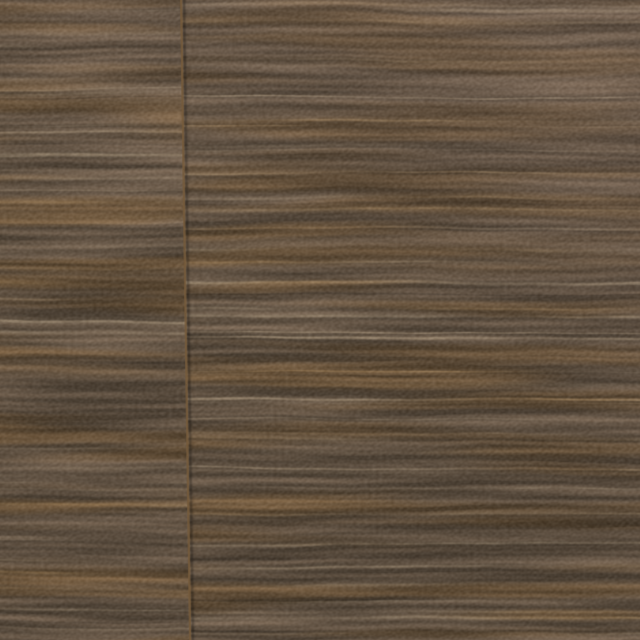
A three.js fragment shader for this texture:

```glsl
// Two dark wood veneer panels with horizontal grain, joined by a thin, leaning seam.
// Stretched gradient noise makes the bands and fibres; jittered rows
// of long thin strokes that fade in and out make the pale streaks.

varying vec2 vUv;

float hash(vec2 p) {
  return fract(sin(dot(p, vec2(127.1, 311.7))) * 43758.545);
}

float corner(vec2 cell, vec2 offset) {
  float angle = 6.2832 * hash(cell);
  return dot(vec2(cos(angle), sin(angle)), offset);
}

// Gradient noise, about -0.7 to 0.7
float noise(vec2 p) {
  vec2 i = floor(p);
  vec2 f = p - i;
  vec2 u = f * f * f * (f * (f * 6.0 - 15.0) + 10.0);
  vec2 e = vec2(0.0, 1.0);
  return mix(mix(corner(i, f), corner(i + e.yx, f - e.yx), u.x),
             mix(corner(i + e, f - e), corner(i + 1.0, f - 1.0), u.x), u.y);
}

// Thin strokes: one per row, each with its own height, width and fading
float streaks(vec2 p, float rows) {
  float y = p.y * rows;
  float total = 0.0;
  for (int k = -1; k <= 1; k++) {
    float row = floor(y) + float(k);
    float center = row + 0.15 + 0.7 * hash(vec2(row, rows));
    float width = rows * mix(0.0017, 0.0031, hash(vec2(row, 3.7)));
    float d = (y - center) / width;
    float strength = smoothstep(0.1, 0.9, hash(vec2(row, 8.1)));
    float fade = smoothstep(-0.45, 0.2, noise(vec2(p.x * 2.6, row * 5.37 + 0.4)));
    fade *= 0.9 + 0.6 * noise(vec2(p.x * 22.0, row * 3.71 + 0.3));
    total += exp(-d * d) * strength * fade;
  }
  return total;
}

void main() {
  vec2 uv = vUv;

  // Each panel takes its grain from another part of the noise
  float seam = uv.x - mix(0.297, 0.283, uv.y);
  float panel = step(0.0, seam);
  vec2 p = uv + vec2(4.3, 7.6) * panel;
  p.y += 0.008 * noise(vec2(p.x * 2.2, p.y * 5.0));
  p.y += 0.0025 * noise(vec2(p.x * 9.0, p.y * 24.0));

  // Broad bands, narrow bands and fine fibres
  float tone = 0.42;
  tone += 0.28 * noise(vec2(p.x * 1.1, p.y * 11.0));
  tone += 0.44 * noise(vec2(p.x * 1.5 + 9.0, p.y * 34.0));
  tone += 0.72 * noise(vec2(p.x * 2.4 + 21.0, p.y * 74.0));
  tone += 0.66 * noise(vec2(p.x * 4.5 + 35.0, p.y * 128.0));

  // The upper right is softer and paler
  float haze = smoothstep(0.6, 1.6, uv.x * 0.6 + uv.y);
  tone = mix(tone, 0.5, 0.3 * haze);
  vec3 color = mix(vec3(0.3, 0.255, 0.204), vec3(0.495, 0.42, 0.343), clamp(tone, 0.0, 1.1));

  // Orange-brown bands among the grey-brown ones
  float warmth = noise(vec2(p.x * 1.3 + 50.0, p.y * 17.0))
               + 0.8 * noise(vec2(p.x * 2.0 + 63.0, p.y * 45.0));
  warmth = smoothstep(-0.15, 0.45, warmth) * (1.0 - 0.5 * haze);
  color *= mix(vec3(1.0, 1.0, 1.01), vec3(1.05, 0.985, 0.86), warmth);

  // Dark and pale streaks
  float dark = streaks(p + vec2(2.7, 0.61), 30.0);
  color *= 1.0 - 0.18 * min(dark, 1.0) * (1.0 - 0.4 * haze);
  float pale = 0.85 * streaks(p, 23.0) + 0.6 * streaks(p + 0.37, 37.0);
  vec3 streakColor = mix(vec3(0.59, 0.52, 0.43), vec3(0.59, 0.475, 0.33), warmth);
  color = mix(color, streakColor, min(pale, 0.85) * (1.0 - 0.3 * haze));

  // Fine slanting pores, speckle and uneven light
  vec2 pore = vec2(uv.x * 0.9 + uv.y * 0.44, uv.y * 0.9 - uv.x * 0.44);
  color += 0.03 * noise(pore * vec2(95.0, 210.0));
  color += 0.045 * noise(uv * vec2(170.0, 215.0) + 17.3);
  color *= mix(0.95, 1.04, uv.y) + 0.04 * noise(uv * 2.5 + 3.3);
  color += vec3(0.004, 0.003, 0.010) * haze;

  // Seam: a light brown edge with a shadow at its right
  float shadow = exp(-pow((seam - 0.0045) / 0.0028, 2.0));
  float edge = 1.0 - smoothstep(0.0006, 0.003, abs(seam));
  color *= 1.0 - 0.25 * shadow;
  color = mix(color, vec3(0.46, 0.355, 0.23), 0.8 * edge);

  gl_FragColor = vec4(color, 1.0);
}
```
